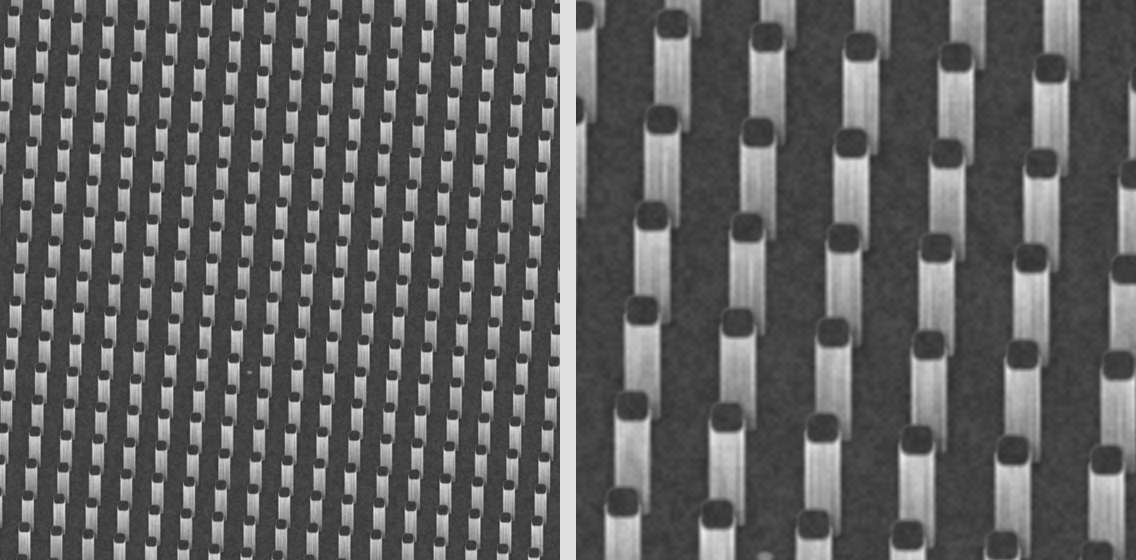
Left, the full canvas; right, a detail of the centre.
A WebGL 2 fragment shader for this pattern:

```glsl
#version 300 es
precision highp float;
// Draws a tilted square lattice of bright upright pillars with dark caps on a grainy grey floor.

uniform vec2 u_resolution;
out vec4 fragColor;

float hash(vec2 p) {
    vec3 q = fract(vec3(p.xyx) * 0.1031);
    q += dot(q, q.yzx + 33.33);
    return fract((q.x + q.y) * q.z);
}

float valueNoise(vec2 p) {
    vec2 i = floor(p), f = fract(p);
    f = f * f * (3.0 - 2.0 * f);
    return mix(mix(hash(i), hash(i + vec2(1, 0)), f.x),
               mix(hash(i + vec2(0, 1)), hash(i + vec2(1, 1)), f.x), f.y);
}

float roundedBox(vec2 p, vec2 halfSize, float radius) {
    vec2 q = abs(p) - halfSize + radius;
    return length(max(q, 0.0)) + min(max(q.x, q.y), 0.0) - radius;
}

// Soft coverage of a signed distance, in units of the lattice pitch
float cover(float dist) {
    return 1.0 - smoothstep(-0.035, 0.035, dist);
}

void main() {
    vec2 uv = gl_FragCoord.xy / u_resolution;
    const float pitch = 0.0568;

    // Lattice steps: one column to the right, one row down
    mat2 lattice = mat2(0.0565, -0.0064, -0.0058, -0.0568);
    vec2 origin = vec2(0.4297, 0.474);
    vec2 cell = floor(inverse(lattice) * (uv - origin) + 0.5);

    // Floor with slow mottling
    float shade = 0.262 + 0.03 * (valueNoise(uv * 95.0 + 40.0) - 0.5);

    // Rows from back to front, so that nearer caps hide the pillar feet behind
    for (int row = -2; row <= 1; row++) {
        for (int col = -1; col <= 1; col++) {
            vec2 id = cell + vec2(col, row);
            vec2 p = (uv - origin - lattice * id) / pitch;
            float seed = hash(id + 200.0);
            p += 0.025 * (vec2(seed, hash(id + 317.0)) - 0.5);

            // Faint shadow around the shaft
            float shaft = roundedBox(p + vec2(0.0, 0.56), vec2(0.185, 0.56), 0.05);
            shade -= 0.035 * (1.0 - smoothstep(0.0, 0.13, shaft));

            // Shaft: bright below the cap, fading downward, with streaks and pale sides
            float depth = clamp((-p.y - 0.18) / 0.75, 0.0, 1.0);
            float streak = valueNoise(vec2(p.x * 22.0 + 50.0 + seed * 90.0, p.y * 2.0 + 20.0));
            float light = mix(0.77, 0.51, depth) + 0.13 * (streak - 0.5) + 0.05 * (seed - 0.5);
            light += 0.07 * smoothstep(0.11, 0.16, abs(p.x));
            light -= 0.14 * smoothstep(0.85, 1.1, -p.y);
            shade = mix(shade, light, cover(shaft));

            // Cap: dark rounded top with a thin grey rim
            float cap = roundedBox(p - vec2(0.0, 0.015), vec2(0.18, 0.165), 0.11);
            float capShade = mix(0.235, 0.35, smoothstep(-0.05, 0.0, cap));
            shade = mix(shade, capShade, cover(cap));
        }
    }

    // One fleck of dust on the floor
    float fleck = length((uv - vec2(0.446, 0.335)) * vec2(1.0, 1.5));
    shade = mix(shade, 0.6, 0.8 * (1.0 - smoothstep(0.002, 0.007, fleck)));

    // Fine grain
    float grain = valueNoise(uv * 420.0 + 11.0) + valueNoise(uv * 230.0 + 73.0) - 1.0;
    shade += 0.045 * grain;

    fragColor = vec4(vec3(shade), 1.0);
}
```
